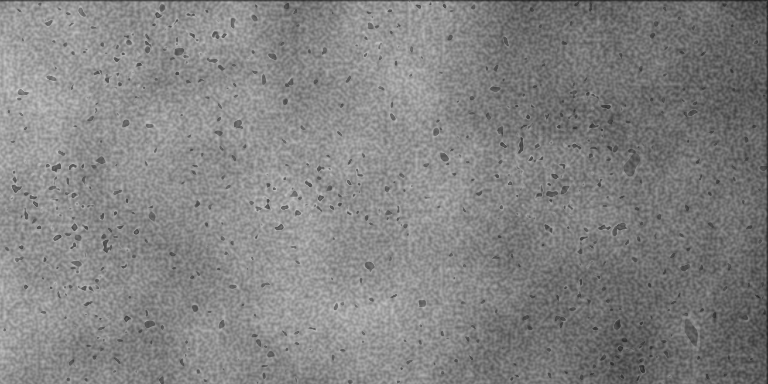
Reproduce this texture procedurally as a Shadertoy shader.

```glsl
// Weathered grey concrete: cloudy tone, fine grain, clustered pits with pale rims.

// Tones
const float LIT_TONE = 0.588;
const float SHADE_TONE = 0.425;
const float PIT_DARKNESS = 0.40;
const float PATCH_DARKNESS = 0.17;
const float RIM_LIGHT = 0.065;
const float CLOUD_CONTRAST = 0.12;
const float GRAIN_CONTRAST = 0.16;

// Cells per canvas height
const float GRAIN_SCALE = 112.0;
const float PORE_SCALE = 38.0;
const float SPECK_SCALE = 25.0;
const float CHIP_SCALE = 11.0;
const float PATCH_SCALE = 2.6;

vec2 hash2(vec2 p) {
    vec3 q = fract(p.xyx * vec3(0.1031, 0.1030, 0.0973));
    q += dot(q, q.yzx + 33.33);
    return fract((q.xx + q.yz) * q.zy);
}

float cornerSlope(vec2 cell, vec2 offset) {
    float angle = 6.2832 * hash2(cell + 91.0).x;
    return dot(vec2(cos(angle), sin(angle)), offset);
}

float gradientNoise(vec2 p) {
    vec2 i = floor(p), f = p - i;
    vec2 u = f * f * f * (f * (f * 6.0 - 15.0) + 10.0);
    vec2 e = vec2(1.0, 0.0);
    return mix(mix(cornerSlope(i, f), cornerSlope(i + e, f - e), u.x),
               mix(cornerSlope(i + e.yx, f - e.yx), cornerSlope(i + 1.0, f - 1.0), u.x), u.y);
}

float fbm(vec2 p) {
    float sum = 0.0, amp = 1.0;
    for (int k = 0; k < 4; k++) {
        sum += amp * gradientNoise(p);
        p = mat2(1.6, 1.2, -1.2, 1.6) * p + 7.3;
        amp *= 0.55;
    }
    return sum;
}

vec2 warp(vec2 p, float scale, float amount) {
    return p + amount * vec2(gradientNoise(p * scale), gradientNoise(p * scale + 41.7));
}

// Signed distance, in canvas heights, to randomly turned ovals
float ovals(vec2 p, float scale, float share, vec2 radii) {
    vec2 q = p * scale, home = floor(q);
    float d = 1.0;
    for (int j = -1; j <= 1; j++)
    for (int i = -1; i <= 1; i++) {
        vec2 cell = home + vec2(i, j);
        vec2 place = hash2(cell + scale), shape = hash2(cell + scale + 57.0);
        if (hash2(cell + 133.0).x > share) continue;
        vec2 o = q - cell - 0.1 - 0.8 * place;
        float a = 6.2832 * shape.x;
        o = mat2(cos(a), sin(a), -sin(a), cos(a)) * o;
        o.y *= 1.0 + shape.y;
        d = min(d, length(o) - mix(radii.x, radii.y, shape.y));
    }
    return d / scale;
}

void mainImage(out vec4 fragColor, in vec2 fragCoord) {
    vec2 p = fragCoord / iResolution.y;
    float width = iResolution.x / iResolution.y;
    float aa = 0.8 / iResolution.y;
    float x = p.x / width;

    // Broad light falloff and clouds
    float tone = mix(LIT_TONE, SHADE_TONE, smoothstep(0.43, 0.88, x));
    tone -= 0.14 * (p.y - 0.5) * (p.y - 0.5);
    tone -= 0.05 * smoothstep(0.7, 0.0, length(p - vec2(0.25, 0.08)));
    tone += 0.06 * exp(-24.0 * x);
    tone += CLOUD_CONTRAST * fbm(p * 3.2 + 5.0);

    // Fine grain
    float grain = gradientNoise(p * GRAIN_SCALE) + 0.5 * gradientNoise(p * GRAIN_SCALE * 0.53 + 19.0);
    tone += GRAIN_CONTRAST * grain;

    // Crowded areas hold most of the pores
    float crowd = smoothstep(-0.15, 0.5, fbm(p * vec2(2.4, 3.0) + 23.0));
    float pores = gradientNoise(p * PORE_SCALE) + 0.5 * gradientNoise(p * PORE_SCALE * 2.1 + 8.0);
    float depth = pores - mix(0.78, 0.42, crowd);
    float pit = smoothstep(-0.07, 0.07, depth) * (1.0 - 0.45 * smoothstep(0.12, 0.32, depth));
    float rim = smoothstep(-0.3, -0.13, depth) * smoothstep(0.0, -0.1, depth) * crowd;

    // Scattered specks and larger chips
    vec2 rough = warp(p, 48.0, 0.009);
    float specks = ovals(rough, SPECK_SCALE, 0.3, vec2(0.08, 0.2));
    float chips = ovals(rough, CHIP_SCALE, 0.2 + 0.3 * crowd, vec2(0.06, 0.15));
    float hole = min(specks, chips);
    pit = max(pit, smoothstep(aa, -aa, hole) * 0.9);
    rim = max(rim, 0.7 * smoothstep(0.009, 0.003, chips));

    // A few broad worn patches
    float worn = ovals(warp(p, 17.0, 0.035), PATCH_SCALE, 0.2, vec2(0.05, 0.12));
    float patchMask = smoothstep(aa, -aa, worn);
    rim = max(rim, smoothstep(0.009, 0.004, abs(worn - 0.005)));

    tone += RIM_LIGHT * rim * (1.0 - patchMask);
    tone *= 1.0 - PATCH_DARKNESS * patchMask;
    tone *= 1.0 - PIT_DARKNESS * pit;

    // Thin dark border along the top and right
    float border = min(1.0 - p.y, width - p.x);
    tone *= 1.0 - 0.5 * smoothstep(0.006, 0.001, border);

    fragColor = vec4(vec3(clamp(tone, 0.0, 1.0)), 1.0);
}
```
